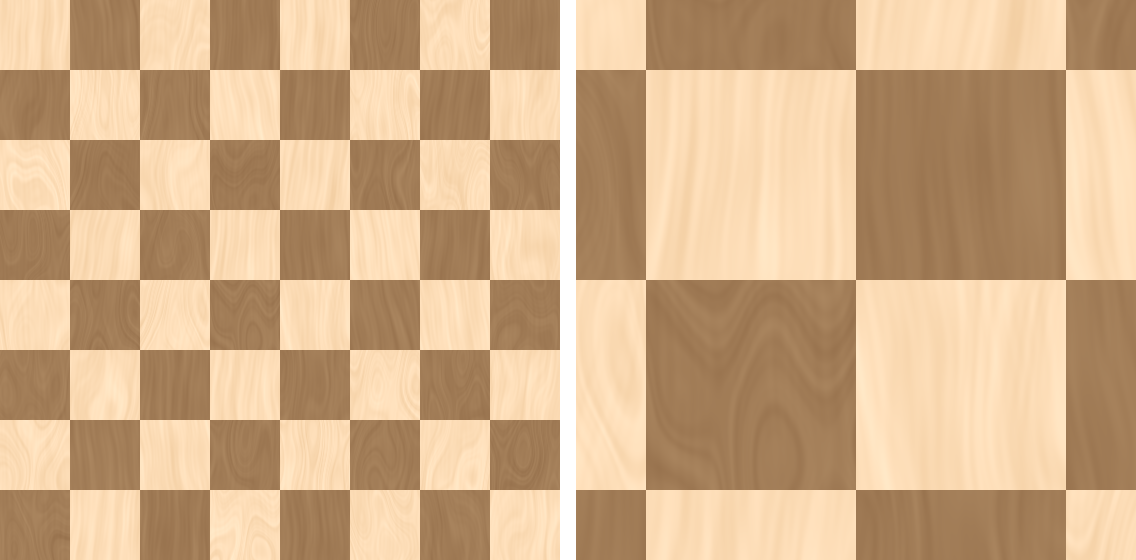
Left, the full canvas; right, a detail of the centre.
Give the GLSL for this pattern, as a WebGL 2 fragment shader.

```glsl
#version 300 es
precision highp float;
// Wooden checkerboard of 8 by 8 squares, pale maple against brown walnut.
// Every square gets its own vertical grain: stretched gradient noise, bent
// into arches by a random amount. Grain breaks only at the square edges.

uniform vec2 u_resolution;
out vec4 fragColor;

const float SQUARES = 8.0;

// Integer hash of a lattice point to two values in 0..1.
vec2 hash2(vec2 p) {
    uvec2 v = uvec2(ivec2(p)) * 1664525u + 1013904223u;
    v.x += v.y * 1664525u;
    v.y += v.x * 1664525u;
    v ^= v >> 16u;
    v.x += v.y * 1664525u;
    v.y += v.x * 1664525u;
    v ^= v >> 16u;
    return vec2(v & 65535u) / 65535.0;
}

float cornerSlope(vec2 corner, vec2 offset) {
    float angle = 6.28319 * hash2(corner).x;
    return dot(vec2(cos(angle), sin(angle)), offset);
}

// Gradient noise, roughly -0.7..0.7.
float gradientNoise(vec2 p) {
    vec2 i = floor(p), f = p - i;
    vec2 w = f * f * f * (f * (f * 6.0 - 15.0) + 10.0);
    vec2 e = vec2(1.0, 0.0);
    return mix(mix(cornerSlope(i, f), cornerSlope(i + e.xy, f - e.xy), w.x),
               mix(cornerSlope(i + e.yx, f - e.yx), cornerSlope(i + e.xx, f - e.xx), w.x), w.y);
}

// Signed grain tone at p (0..1 inside the square).
float woodGrain(vec2 p, vec2 square) {
    vec2 pick = hash2(square + 11.0);
    vec2 seed = floor(hash2(square + 57.0) * 900.0) + 0.37;
    float arch = smoothstep(0.25, 1.0, pick.x);

    // Lean and gentle wander of the fibres.
    float x = p.x + (pick.y - 0.5) * 0.35 * p.y
            + 0.05 * gradientNoise(p * vec2(2.0, 1.6) + seed);

    // Growth lines: straight stripes, or contours of a tall smooth field.
    float contour = gradientNoise(p * vec2(2.3, 0.9) + seed.yx);
    float ring = x * mix(10.0, 4.0, arch) + arch * 11.0 * contour;
    float tone = gradientNoise(vec2(ring, p.y * 0.5) + seed)
               + 0.6 * gradientNoise(vec2(ring * 2.1, p.y * 0.9) + seed.yx + 31.0);

    // Fine fibres, soft clouding and a shade per square.
    tone += 0.45 * gradientNoise(vec2(x * 24.0, p.y * 1.8) + seed + 73.0);
    tone += 0.35 * gradientNoise(p * vec2(3.0, 2.0) + seed + 19.0);
    return tone + 0.25 * (pick.y - 0.5);
}

void main() {
    vec2 board = gl_FragCoord.xy / u_resolution * SQUARES;
    vec2 square = floor(board);
    vec2 inside = board - square;

    // Checker sign per axis, smoothed over one pixel; lower left is dark.
    vec2 pixel = SQUARES / u_resolution;
    vec2 edge = min(inside, 1.0 - inside);
    vec2 side = (1.0 - 2.0 * mod(square, 2.0)) * clamp(edge / (0.5 * pixel), 0.0, 1.0);
    float darkness = 0.5 + 0.5 * side.x * side.y;

    float tone = woodGrain(inside, square);
    vec3 maple = vec3(0.99, 0.866, 0.717) + tone * vec3(0.034, 0.050, 0.070);
    vec3 walnut = vec3(0.630, 0.485, 0.338) + tone * vec3(0.040, 0.042, 0.038);

    fragColor = vec4(clamp(mix(maple, walnut, darkness), 0.0, 1.0), 1.0);
}
```
